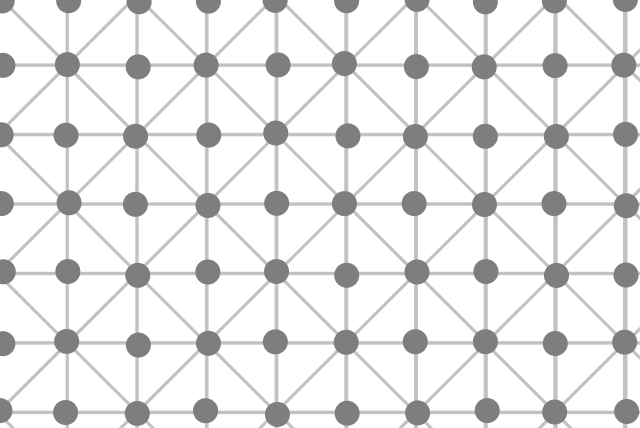
This pattern is drawn by a WebGL 2 fragment shader. Its source:

```glsl
#version 300 es
precision highp float;
// A lattice of grey discs joined by straight and diagonal struts on white.
// Each cell holds one diagonal, alternating by parity so diamonds form; discs
// sit slightly off their crossings and the struts thicken to the right.

// Lengths are fractions of the canvas height
#define PITCH vec2(0.16296, 0.16226)
#define ORIGIN vec2(-0.0058, 0.0365)
#define DISC_RADIUS 0.0292
#define DISC_JITTER 0.0050
#define EDGE_INSET 0.003
#define ROW_HALF_WIDTH 0.0040
#define COLUMN_HALF_WIDTH vec2(0.0037, 0.0053)
#define DIAGONAL_HALF_WIDTH 0.0037
#define DIAGONAL_SHIFT 0.0012
#define PAPER vec3(1.0)
#define STRUT_GREY vec3(0.76)
#define DISC_GREY vec3(0.494)

uniform vec2 u_resolution;
out vec4 fragColor;

// Two pseudo-random values in 0..1 for a lattice index
vec2 hash22(vec2 p) {
    vec3 q = fract(vec3(p.xyx) * vec3(0.1031, 0.1030, 0.0973));
    q += dot(q, q.yzx + 33.33);
    return fract((q.xx + q.yz) * q.zy);
}

// Smooth coverage of a shape from its signed distance
float coverage(float dist, float pixel) {
    return clamp(0.5 - dist / pixel, 0.0, 1.0);
}

// Signed distance to the rows and columns
float straightStruts(vec2 p, vec2 lattice, float aspect) {
    vec2 offset = abs(lattice - round(lattice)) * PITCH;
    float columnHalf = mix(COLUMN_HALF_WIDTH.x, COLUMN_HALF_WIDTH.y, p.x / aspect);
    return min(offset.x - columnHalf, offset.y - ROW_HALF_WIDTH);
}

// Signed distance to the one diagonal of the current cell
float diagonalStrut(vec2 lattice) {
    vec2 cell = floor(lattice);
    vec2 f = lattice - cell;
    bool rising = mod(cell.x + cell.y, 2.0) < 0.5;
    float across = rising ? f.x - f.y : f.x + f.y - 1.0;
    float shift = (hash22(cell + 57.0).x * 2.0 - 1.0) * DIAGONAL_SHIFT;
    float toMetric = PITCH.x * PITCH.y / length(PITCH);
    return abs(across * toMetric + shift) - DIAGONAL_HALF_WIDTH;
}

// Signed distance to the disc of the nearest crossing
float disc(vec2 p, vec2 lattice, float aspect) {
    vec2 node = round(lattice);
    vec2 center = ORIGIN + node * PITCH;
    // Border discs are pulled in onto the canvas edge
    center = clamp(center, vec2(EDGE_INSET), vec2(aspect, 1.0) - EDGE_INSET);
    center += (hash22(node + 11.0) * 2.0 - 1.0) * DISC_JITTER;
    return length(p - center) - DISC_RADIUS;
}

void main() {
    float pixel = 1.0 / u_resolution.y;
    float aspect = u_resolution.x * pixel;
    vec2 p = gl_FragCoord.xy * pixel;
    vec2 lattice = (p - ORIGIN) / PITCH;

    // Struts first, discs on top
    float struts = min(straightStruts(p, lattice, aspect), diagonalStrut(lattice));
    vec3 color = mix(PAPER, STRUT_GREY, coverage(struts, pixel));
    color = mix(color, DISC_GREY, coverage(disc(p, lattice, aspect), pixel));
    fragColor = vec4(color, 1.0);
}
```
